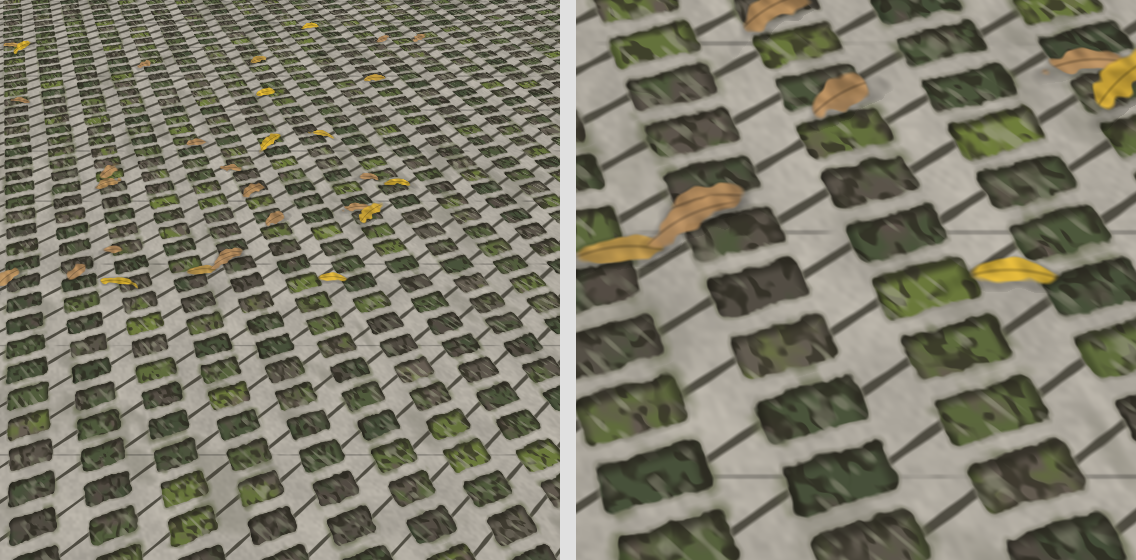
Left: the whole. Right: its middle third, enlarged.
Reproduce this texture procedurally as a three.js fragment shader.

```glsl
// Perspective view of wavy concrete grid paving with mossy soil pockets and fallen leaves.
varying vec2 vUv;

vec2 hash2(vec2 p) {
  vec3 q = fract(p.xyx * vec3(0.1031, 0.1030, 0.0973));
  q += dot(q, q.yzx + 33.33);
  return fract((q.xx + q.yz) * q.zy);
}

float noise(vec2 p) {
  vec2 i = floor(p), f = fract(p);
  f = f * f * (3.0 - 2.0 * f);
  float low = mix(hash2(i).x, hash2(i + vec2(1.0, 0.0)).x, f.x);
  float high = mix(hash2(i + vec2(0.0, 1.0)).x, hash2(i + 1.0).x, f.x);
  return mix(low, high, f.y);
}

float fbm(vec2 p) {
  return 0.5 * noise(p) + 0.3 * noise(p * 2.1 + 7.3) + 0.2 * noise(p * 4.3 + 19.1);
}

float roundedBox(vec2 p, vec2 halfSize, float radius) {
  vec2 q = abs(p) - halfSize + radius;
  return length(max(q, 0.0)) + min(max(q.x, q.y), 0.0) - radius;
}

// Soil, gravel and grass at the bottom of one pocket
vec3 pocketColor(vec2 grain, vec2 pocketSeed) {
  float clumps = fbm(grain * 38.0);
  float specks = noise(grain * 175.0 + 3.0 * clumps);
  float blades = noise(mat2(0.8, -0.6, 0.6, 0.8) * grain * vec2(210.0, 85.0));
  vec3 soil = mix(vec3(0.34, 0.32, 0.28), vec3(0.38, 0.33, 0.30), pocketSeed.x);
  vec3 grass = mix(vec3(0.29, 0.33, 0.24), vec3(0.38, 0.43, 0.20), pocketSeed.y * pocketSeed.y);
  float growth = smoothstep(0.3, 0.65, clumps + 0.55 * (pocketSeed.x - 0.45));
  vec3 color = mix(soil, grass, growth);
  color = mix(color, vec3(0.18, 0.17, 0.13), 0.75 * smoothstep(0.55, 0.2, specks));
  return mix(color, vec3(0.54, 0.54, 0.46), 0.65 * smoothstep(0.58, 0.9, blades));
}

// Fallen leaves, thicker toward the upper left
vec3 addLeaves(vec3 color, vec2 grain) {
  for (int i = 0; i < 30; i++) {
    vec2 place = hash2(vec2(float(i) * 3.7 + 1.0, 17.0));
    vec2 kind = hash2(vec2(float(i) * 5.3 + 2.0, 41.0));
    vec2 center = vec2(0.76 * pow(place.x, 1.25), 0.48 + 0.51 * place.y);
    float nearness = 1.521 - center.y;
    float turn = mix(-0.15, 0.75, kind.x);
    vec2 p = (vUv - center) / nearness;
    p = mat2(cos(turn), -sin(turn), sin(turn), cos(turn)) * p;
    p.y += 6.0 * p.x * p.x;
    float ragged = 0.7 * (noise(grain * 110.0 + float(i)) - 0.5);
    float shape = length(p / vec2(0.020 + 0.011 * kind.y, 0.006 + 0.005 * kind.x)) + ragged;
    vec3 leaf = mix(vec3(0.70, 0.54, 0.36), vec3(0.85, 0.69, 0.18), smoothstep(0.35, 0.8, kind.y));
    leaf *= 0.8 + 0.35 * noise(grain * 140.0);
    leaf *= 1.0 - 0.2 * smoothstep(0.0018, 0.0, abs(p.y));
    float shadow = smoothstep(1.5, 0.9, shape + 25.0 * p.y);
    color *= 1.0 - 0.2 * shadow * step(shape, 1.6);
    color = mix(color, leaf, 0.92 * smoothstep(1.1, 0.8, shape));
  }
  return color;
}

void main() {
  // Ground plane: columns meet at a vanishing point above the upper left corner
  float nearness = 1.521 - vUv.y;
  vec2 ground = vec2(vUv.x / (0.0975 * nearness) - 0.42, 31.08 / nearness - 0.31);
  vec2 cellSize = vec2(0.0975 * nearness, nearness * nearness / 31.08);
  vec2 grain = vec2(vUv.x / nearness, -log(nearness));

  // Each strip climbs one row per column, steeper between the pockets
  float column = floor(ground.x + 0.5);
  float across = ground.x - column;
  float wave = 0.7 * across + 0.75 * sign(across) * max(abs(across) - 0.3, 0.0);
  float along = ground.y - wave - column;
  float strip = floor(along + 0.5);
  vec2 local = vec2(across, along - strip);
  vec2 seed = hash2(vec2(column, strip) + 71.0);

  // Concrete with mottling, fine grain and stains
  float mottle = fbm(grain * 24.0);
  vec3 color = vec3(0.685, 0.665, 0.625) * (0.91 + 0.18 * mottle);
  color *= 0.96 + 0.08 * noise(grain * 230.0);
  color = mix(color, vec3(0.52, 0.51, 0.46), 0.5 * smoothstep(0.58, 0.78, fbm(grain * 17.0 + 31.0)));

  // Faint seams between slabs, four rows apart
  float seam = abs(mod(ground.y - 21.0, 4.0) - 2.0) * cellSize.y;
  color *= 1.0 - 0.22 * smoothstep(0.0022, 0.0004, seam) * smoothstep(0.3, 0.6, mottle);

  // Dark joints between neighbouring strips
  float joint = abs(local.y) * cellSize.y * 0.75;
  float jointWidth = 0.0014 * nearness * (0.75 + 0.6 * noise(grain * 60.0));
  color = mix(color, vec3(0.24, 0.23, 0.19), 0.85 * (1.0 - smoothstep(jointWidth - 0.0008, jointWidth + 0.0012, joint)));

  // Pocket outline with worn edges
  float wear = (fbm(grain * 75.0) - 0.5) * 0.0055 * nearness;
  vec2 halfSize = (vec2(0.305, 0.345) + 0.02 * (seed - 0.5)) * cellSize;
  float pocket = roundedBox(local * cellSize, halfSize, 0.13 * cellSize.y) + wear;
  color = mix(color, vec3(0.50, 0.49, 0.43), 0.6 * smoothstep(0.0035 * nearness, 0.0, pocket));
  float moss = smoothstep(0.55, 0.72, fbm(grain * 30.0 + 50.0)) * smoothstep(0.009 * nearness, 0.0, pocket);
  color = mix(color, vec3(0.38, 0.40, 0.28), 0.55 * moss);

  // Pocket floor, shaded below its far and right walls
  vec3 inside = pocketColor(grain, seed) * (0.9 + 0.25 * seed.y);
  float farWall = smoothstep(0.12, 0.32, local.y);
  float rightWall = smoothstep(0.21, 0.30, local.x);
  inside = mix(inside, vec3(0.16, 0.15, 0.12), 0.75 * max(farWall, 0.8 * rightWall));
  inside *= 1.0 - 0.25 * smoothstep(-0.24, -0.30, local.x);
  color = mix(color, inside, smoothstep(0.0011, -0.0011, pocket));

  gl_FragColor = vec4(addLeaves(color, grain), 1.0);
}
```
